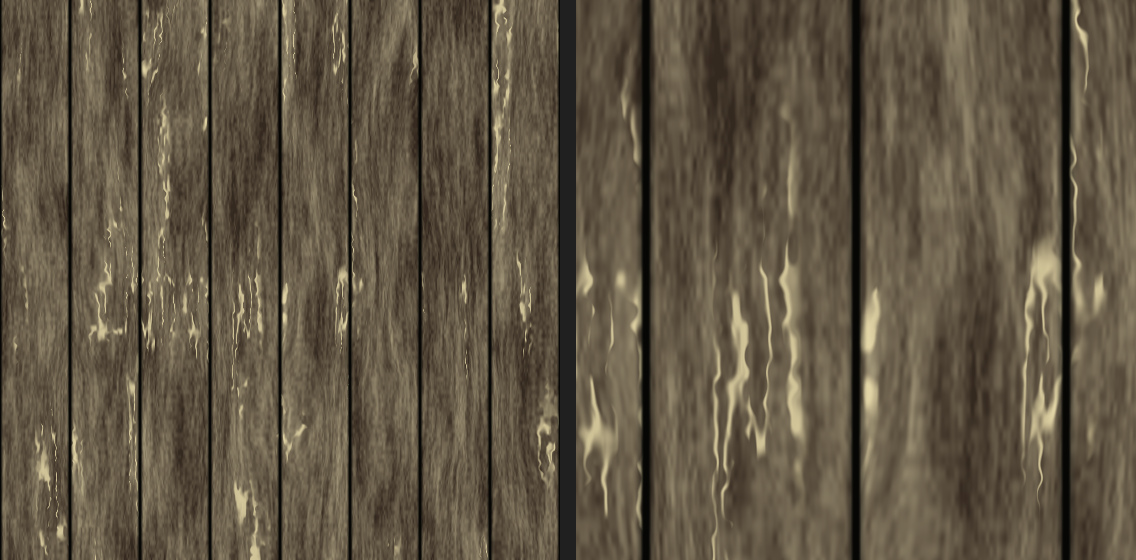
Left, the full canvas; right, a detail of the centre.
A Shadertoy shader for this texture:

```glsl
// Eight weathered vertical wooden planks with fibrous grain, pale worn streaks and dark seams.

const float PLANKS = 8.0;
const float SEAM_HALF_WIDTH = 0.0023;

const vec3 DARK_WOOD = vec3(0.205, 0.160, 0.122);
const vec3 PALE_WOOD = vec3(0.575, 0.530, 0.425);
const vec3 WORN_WOOD = vec3(0.860, 0.810, 0.630);
const vec3 SEAM_COLOR = vec3(0.022, 0.022, 0.014);

// Integer hash of a lattice cell and a seed, in 0..1
float hash(vec2 cell, float seed) {
    uvec3 q = uvec3(ivec3(cell, seed)) * uvec3(1597334673u, 3812015801u, 2798796415u);
    uint n = q.x ^ q.y ^ q.z;
    n = (n ^ (n >> 15u)) * 2246822519u;
    n = (n ^ (n >> 13u)) * 3266489917u;
    return float((n ^ (n >> 16u)) >> 8u) / 16777216.0;
}

// Smooth value noise
float noise(vec2 p, float seed) {
    vec2 cell = floor(p);
    vec2 f = fract(p);
    f = f * f * (3.0 - 2.0 * f);
    float low = mix(hash(cell, seed), hash(cell + vec2(1, 0), seed), f.x);
    float high = mix(hash(cell + vec2(0, 1), seed), hash(cell + vec2(1, 1), seed), f.x);
    return mix(low, high, f.y);
}

// Noise centred on zero
float signedNoise(vec2 p, float seed) {
    return noise(p, seed) - 0.5;
}

// Bends the grain sideways along the plank
vec2 bendGrain(vec2 p, float seed) {
    float bend = 0.026 * signedNoise(p * vec2(14.0, 4.0), seed + 1.0);
    bend += 0.004 * signedNoise(p * vec2(40.0, 22.0), seed + 2.0);
    return p + vec2(bend, 0.0);
}

// Wood brightness, from broad stains down to single fibres
float grainTone(vec2 p, float seed) {
    float tone = 0.48;
    tone += 0.48 * signedNoise(p * vec2(18.0, 5.0), seed + 3.0);
    tone += 0.38 * signedNoise(p * vec2(55.0, 8.0), seed + 4.0);
    tone += 0.36 * signedNoise(p * vec2(140.0, 13.0), seed + 5.0);
    tone += 0.38 * signedNoise(p * vec2(270.0, 32.0), seed + 6.0);
    tone += 0.30 * signedNoise(p * vec2(420.0, 130.0), seed + 7.0);
    return tone;
}

// Sparse patches where the surface is rubbed pale
float wornPatch(vec2 p, float seed) {
    return smoothstep(0.63, 0.92, noise(p * vec2(30.0, 4.5), seed + 8.0));
}

// Thin ragged splinter lines
float splinters(vec2 p, float seed) {
    float ragged = 0.006 * signedNoise(p * vec2(150.0, 110.0), seed + 9.0);
    float ridge = abs(signedNoise((p + vec2(ragged, 0.0)) * vec2(95.0, 11.0), seed + 10.0));
    float broken = smoothstep(0.25, 0.65, noise(p * vec2(220.0, 60.0), seed + 11.0));
    return (1.0 - smoothstep(0.01, 0.13, ridge)) * broken;
}

void mainImage(out vec4 fragColor, in vec2 fragCoord) {
    vec2 uv = fragCoord / iResolution.xy;
    float pixel = 1.0 / iResolution.x;

    // Plank index and distance to the nearest seam
    float plank = floor(uv.x * PLANKS);
    float across = fract(uv.x * PLANKS);
    float seamDistance = min(across, 1.0 - across) / PLANKS;
    float seed = 20.0 * plank + 7.0;

    // Grain and wear
    vec2 p = bendGrain(uv, seed);
    float worn = wornPatch(p, seed);
    float tone = grainTone(p, seed) + 0.16 * worn;
    vec3 color = mix(DARK_WOOD, PALE_WOOD, clamp(tone, 0.0, 1.15));
    color = mix(color, WORN_WOOD, 0.9 * splinters(p, seed) * smoothstep(0.0, 0.5, worn));

    // Rounded plank edges, then the gap between planks
    float rim = smoothstep(0.004, 0.007, seamDistance) * (1.0 - smoothstep(0.007, 0.013, seamDistance));
    color *= mix(0.55, 1.0, smoothstep(0.001, 0.007, seamDistance)) + 0.07 * rim;
    float softness = max(pixel, 0.0012);
    float gap = 1.0 - smoothstep(SEAM_HALF_WIDTH - softness, SEAM_HALF_WIDTH + softness, seamDistance);
    color = mix(color, SEAM_COLOR, gap);

    fragColor = vec4(color, 1.0);
}
```
